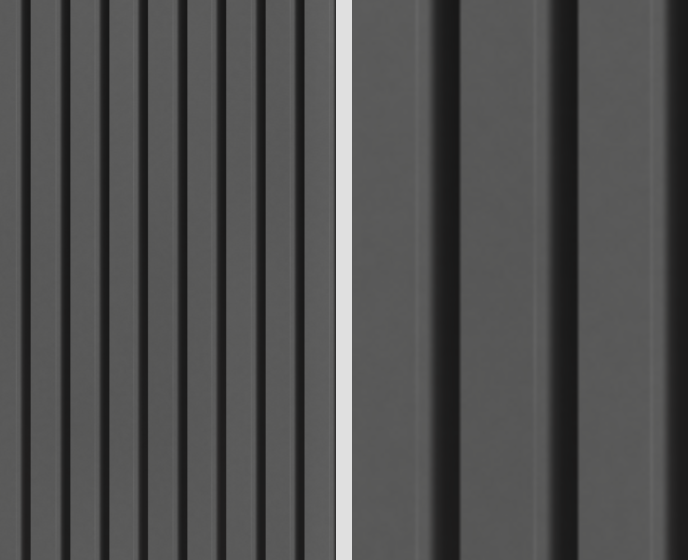
Left: the whole. Right: its middle third, enlarged.
A Shadertoy shader for this texture:

```glsl
// Dark grey vertical slat panel: flat slats parted by deep shadowed grooves.
// Each groove is a profile across x: thin glint, rounded shoulder, dark core,
// crisp right edge. Noise adds faint tone drift, worn glints and fine grain.

#define PITCH 0.1163        // slat plus groove, in canvas widths
#define FIRST_EDGE 0.0924   // right edge of the first groove
#define EDGE_JITTER 0.022   // groove offset, in pitches
#define GLINT_POS -0.368    // bevel glint, in pitches from the groove edge
#define SHOULDER_START -0.295
#define CORE_START -0.185
#define GLINT_GAIN 0.032
#define GRAIN 0.007
#define FACE_COLOR vec3(0.350, 0.350, 0.349)
#define CORE_COLOR vec3(0.108, 0.107, 0.107)

float hash(vec2 p) {
    return fract(sin(dot(p, vec2(127.1, 311.7))) * 43758.5453);
}

float valueNoise(vec2 p) {
    vec2 i = floor(p), f = fract(p);
    f = f * f * (3.0 - 2.0 * f);
    return mix(mix(hash(i), hash(i + vec2(1, 0)), f.x),
               mix(hash(i + vec2(0, 1)), hash(i + vec2(1, 1)), f.x), f.y);
}

void mainImage(out vec4 fragColor, in vec2 fragCoord) {
    vec2 p = fragCoord / iResolution.x;
    float height = fragCoord.y / iResolution.y;
    float pixel = 1.0 / (iResolution.x * PITCH);

    // Cells run from mid slat to mid slat; s = 0 is the groove's right edge.
    float u = (p.x - FIRST_EDGE) / PITCH;
    float groove = floor(u + 0.65);
    float s = u - groove - (hash(vec2(groove, 3.0)) - 0.5) * EDGE_JITTER;
    float slat = groove + step(0.0, s);

    // Slat face: small tone change per slat and slow drift along it.
    float tone = (hash(vec2(slat, 8.0)) - 0.5) * 0.008;
    tone += (valueNoise(p * vec2(4.0, 2.5) + 7.0) - 0.5) * 0.012;
    tone += 0.018 * smoothstep(0.86, 0.98, p.x);
    tone += 0.006 * smoothstep(0.5, 1.0, height);
    vec3 color = FACE_COLOR + tone;

    // Bevel: slightly lighter strip led by a thin, unevenly worn glint.
    float wear = valueNoise(vec2(groove * 5.3, p.y * 9.0));
    float glintWidth = max(0.018, 0.7 * pixel);
    float glint = exp(-pow((s - GLINT_POS) / glintWidth, 2.0));
    float bevel = smoothstep(GLINT_POS - 0.02, GLINT_POS + 0.02, s)
                * (1.0 - smoothstep(SHOULDER_START, CORE_START, s));
    color += GLINT_GAIN * glint * mix(0.5, 1.1, wear) + 0.006 * bevel;

    // Groove: soft rounded left side, crisp right side.
    float edge = max(0.022, 0.75 * pixel);
    float shade = smoothstep(SHOULDER_START, CORE_START, s)
                * (1.0 - smoothstep(-edge, edge, s));
    float low = 1.0 - smoothstep(0.1, 0.7, height);
    vec3 core = CORE_COLOR;
    core += 0.045 * (1.0 - smoothstep(CORE_START - 0.03, CORE_START + 0.07, s));
    core += vec3(0.016, 0.011, 0.011) * low * hash(vec2(groove, 5.0));
    core -= 0.014 * smoothstep(-0.13, -0.03, s) * (1.0 - low);
    color = mix(color, core, shade);

    // Fine paint grain, weaker in the shadow.
    float grain = valueNoise(p * 220.0) + valueNoise(p * 75.0) - 1.0;
    color += GRAIN * grain * (1.0 - 0.6 * shade);

    fragColor = vec4(clamp(color, 0.0, 1.0), 1.0);
}
```
